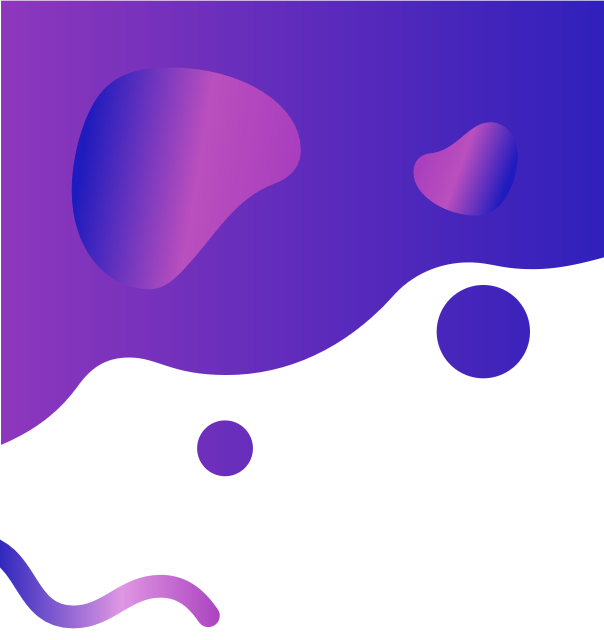
Give the GLSL for this background, as a WebGL 1 fragment shader.

```glsl
precision highp float;
uniform vec2 u_resolution;

// Lengths are fractions of the canvas height.
const int CURVE_STEPS = 16;
const float RIBBON_RADIUS = 0.0178;
const float RAMP_PEAK = 0.54;
const float PANEL_RIGHT = 0.945;
const vec2 PANEL_MARGIN = vec2(0.0016, 0.001);
const vec3 SMALL_DISC = vec3(0.3516, 0.2995, 0.0436);  // centre, radius
const vec3 LARGE_DISC = vec3(0.7552, 0.4818, 0.0729);

const vec3 PAPER = vec3(1.0);
const vec3 PANEL_VIOLET = vec3(0.557, 0.216, 0.740);
const vec3 PANEL_INDIGO = vec3(0.188, 0.125, 0.732);
const vec3 BLUE = vec3(0.120, 0.105, 0.745);
const vec3 PINK = vec3(0.730, 0.310, 0.745);
const vec3 ORCHID = vec3(0.660, 0.243, 0.745);
const vec3 RIBBON_BLUE = vec3(0.190, 0.155, 0.745);
const vec3 RIBBON_PINK = vec3(0.875, 0.590, 0.890);

struct Path {
  vec2 pen;
  float distSq;
  float side;  // flips at each crossing above the sample
};

Path moveTo(vec2 start) {
  return Path(start, 1e3, 1.0);
}

// Append a cubic Bezier, tracking nearest distance and crossings.
void curveTo(inout Path path, vec2 p, vec2 c1, vec2 c2, vec2 end) {
  vec2 start = path.pen;
  for (int i = 1; i <= CURVE_STEPS; i++) {
    float t = float(i) / float(CURVE_STEPS);
    vec2 mid = mix(c1, c2, t);
    vec2 left = mix(mix(start, c1, t), mid, t);
    vec2 next = mix(left, mix(mid, mix(c2, end, t), t), t);
    vec2 edge = next - path.pen;
    vec2 w = p - path.pen;
    vec2 gap = w - edge * clamp(dot(w, edge) / dot(edge, edge), 0.0, 1.0);
    path.distSq = min(path.distSq, dot(gap, gap));
    bool spans = (p.x >= path.pen.x) != (p.x >= next.x);
    if (spans && w.y < edge.y * w.x / edge.x) path.side = -path.side;
    path.pen = next;
  }
  path.pen = end;
}

float signedDistance(Path path) {
  return path.side * sqrt(path.distSq);
}

float wave(vec2 p) {
  Path s = moveTo(vec2(-0.005, 0.302));
  curveTo(s, p, vec2(0.046, 0.323), vec2(0.086, 0.349), vec2(0.120, 0.3945));
  curveTo(s, p, vec2(0.141, 0.4245), vec2(0.164, 0.4414), vec2(0.202, 0.4414));
  curveTo(s, p, vec2(0.247, 0.4414), vec2(0.267, 0.414), vec2(0.354, 0.414));
  curveTo(s, p, vec2(0.449, 0.414), vec2(0.540, 0.456), vec2(0.612, 0.535));
  curveTo(s, p, vec2(0.643, 0.5716), vec2(0.6875, 0.590), vec2(0.732, 0.590));
  curveTo(s, p, vec2(0.768, 0.590), vec2(0.781, 0.5794), vec2(0.833, 0.5794));
  curveTo(s, p, vec2(0.872, 0.5794), vec2(0.911, 0.5885), vec2(0.951, 0.600));
  return -signedDistance(s);
}

float largeBlob(vec2 p) {
  Path s = moveTo(vec2(0.267, 0.8945));
  curveTo(s, p, vec2(0.378, 0.8945), vec2(0.470, 0.837), vec2(0.470, 0.766));
  curveTo(s, p, vec2(0.470, 0.742), vec2(0.457, 0.724), vec2(0.430, 0.7135));
  curveTo(s, p, vec2(0.367, 0.690), vec2(0.341, 0.638), vec2(0.289, 0.581));
  curveTo(s, p, vec2(0.267, 0.557), vec2(0.251, 0.548), vec2(0.234, 0.548));
  curveTo(s, p, vec2(0.167, 0.548), vec2(0.112, 0.609), vec2(0.112, 0.703));
  curveTo(s, p, vec2(0.112, 0.759), vec2(0.133, 0.831), vec2(0.163, 0.861));
  curveTo(s, p, vec2(0.189, 0.888), vec2(0.224, 0.8945), vec2(0.267, 0.8945));
  return signedDistance(s);
}

float smallBlob(vec2 p) {
  Path s = moveTo(vec2(0.766, 0.809));
  curveTo(s, p, vec2(0.792, 0.809), vec2(0.809, 0.785), vec2(0.809, 0.7565));
  curveTo(s, p, vec2(0.809, 0.720), vec2(0.788, 0.663), vec2(0.745, 0.663));
  curveTo(s, p, vec2(0.697, 0.663), vec2(0.646, 0.694), vec2(0.646, 0.7305));
  curveTo(s, p, vec2(0.646, 0.749), vec2(0.6575, 0.759), vec2(0.672, 0.7604));
  curveTo(s, p, vec2(0.7135, 0.764), vec2(0.732, 0.809), vec2(0.766, 0.809));
  return signedDistance(s);
}

float ribbon(vec2 p) {
  Path s = moveTo(vec2(-0.020, 0.146));
  curveTo(s, p, vec2(0.046, 0.125), vec2(0.039, 0.036), vec2(0.1146, 0.036));
  curveTo(s, p, vec2(0.169, 0.036), vec2(0.195, 0.084), vec2(0.251, 0.084));
  curveTo(s, p, vec2(0.289, 0.084), vec2(0.310, 0.060), vec2(0.3255, 0.038));
  return sqrt(s.distSq) - RIBBON_RADIUS;
}

// Three-stop linear gradient between two points.
vec3 ramp(vec2 p, vec2 from, vec2 to, vec3 first, vec3 peak) {
  vec2 axis = to - from;
  float t = clamp(dot(p - from, axis) / dot(axis, axis), 0.0, 1.0);
  vec3 rising = mix(first, peak, min(t / RAMP_PEAK, 1.0));
  return mix(rising, ORCHID, max(t - RAMP_PEAK, 0.0) / (1.0 - RAMP_PEAK));
}

float coverage(float dist) {
  return clamp(0.5 - dist * u_resolution.y, 0.0, 1.0);
}

void main() {
  vec2 p = gl_FragCoord.xy / u_resolution.y;

  // Panel and discs share one horizontal gradient.
  vec2 inset = vec2(PANEL_MARGIN.x - p.x, p.y - 1.0 + PANEL_MARGIN.y);
  float panel = max(wave(p), max(inset.x, inset.y));
  float discs = min(length(p - SMALL_DISC.xy) - SMALL_DISC.z,
                    length(p - LARGE_DISC.xy) - LARGE_DISC.z);
  vec3 violet = mix(PANEL_VIOLET, PANEL_INDIGO, clamp(p.x / PANEL_RIGHT, 0.0, 1.0));
  vec3 color = mix(PAPER, violet, coverage(min(panel, discs)));

  // Blobs and ribbon
  vec3 largeTint = ramp(p, vec2(0.117, 0.6875), vec2(0.449, 0.633), BLUE, PINK);
  vec3 smallTint = ramp(p, vec2(0.798, 0.7266), vec2(0.662, 0.776), BLUE, PINK);
  vec3 ribbonTint = ramp(p, vec2(0.0), vec2(0.352, 0.0), RIBBON_BLUE, RIBBON_PINK);
  color = mix(color, largeTint, coverage(largeBlob(p)));
  color = mix(color, smallTint, coverage(smallBlob(p)));
  color = mix(color, ribbonTint, coverage(ribbon(p)));
  gl_FragColor = vec4(color, 1.0);
}
```
